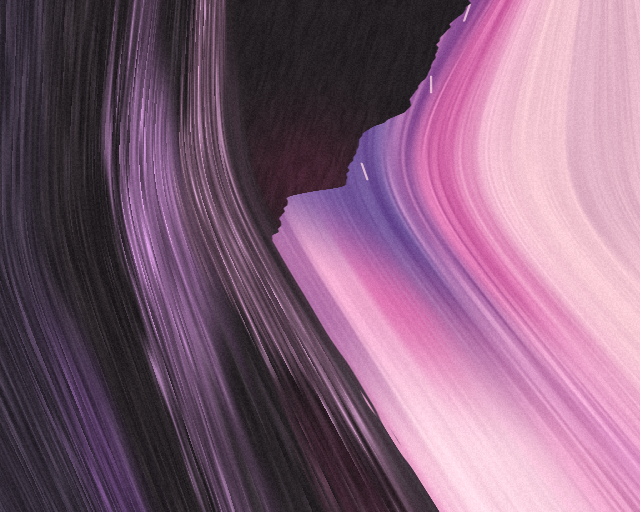
A WebGL 2 fragment shader for this background:

```glsl
#version 300 es
precision highp float;
// Swept violet strands and a dark cliff beside a flowing pink sky.
#define BEND_SOFTNESS 0.065
#define STRAND_DENSITY 42.0
#define STRAND_RAGGED 0.16
#define GRAIN_AMOUNT 0.045
#define INK vec3(0.155, 0.135, 0.15)
#define LILAC vec3(0.54, 0.38, 0.56)
#define INDIGO vec3(0.46, 0.35, 0.62)
#define MAUVE vec3(0.71, 0.45, 0.67)
#define HOT_PINK vec3(0.86, 0.45, 0.69)
#define PINK vec3(0.94, 0.66, 0.81)
#define CREAM vec3(0.96, 0.78, 0.83)
#define BLUSH vec3(0.985, 0.83, 0.89)

uniform vec2 u_resolution;
out vec4 fragColor;

float hash(vec2 p) {
    vec3 q = fract(vec3(p.xyx) * 0.1031);
    q += dot(q, q.yzx + 33.33);
    return fract((q.x + q.y) * q.z);
}

float noise(vec2 p) {
    vec2 i = floor(p), f = fract(p);
    f = f * f * (3.0 - 2.0 * f);
    return mix(mix(hash(i), hash(i + vec2(1, 0)), f.x),
               mix(hash(i + vec2(0, 1)), hash(i + vec2(1, 1)), f.x), f.y);
}

float bump(float x, float lo, float hi, float soft) {
    return smoothstep(lo - soft, lo + soft, x) * (1.0 - smoothstep(hi - soft, hi + soft, x));
}

// A guide line: start x, lean to the left, slope after the bend, bend height.
float guide(vec4 g, float y) {
    return g.x - g.y * y + g.z * BEND_SOFTNESS * log(1.0 + exp((y - g.w) / BEND_SOFTNESS));
}

// Cross-stream coordinate: 0 to 4 over five guides, the land ends at 2.
float flow(vec2 p, float shore) {
    float a = guide(vec4(0.081, 0.05, 0.45, 0.472), p.y);
    float b = guide(vec4(0.301, 0.13, 0.45, 0.358), p.y);
    float d = guide(vec4(0.961, 0.62, 1.45, 0.326), p.y);
    float e = guide(vec4(1.132, 0.15, 1.10, 0.383), p.y);
    if (p.x < b) return (p.x - a) / (b - a);
    if (p.x < shore) return 1.0 + (p.x - b) / (shore - b);
    if (p.x < d) return 2.0 + (p.x - shore) / (d - shore);
    return 3.0 + (p.x - d) / (e - d);
}

// Right edge of the cliff, stepping inward on the way down.
float cliffEdge(float y) {
    float x = 0.915 - 0.065 * smoothstep(0.0, 0.1, y) - 0.041 * smoothstep(0.1, 0.2, y);
    x -= 0.114 * smoothstep(0.2, 0.275, y) + 0.024 * smoothstep(0.275, 0.36, y);
    x -= 0.109 * smoothstep(0.36, 0.388, y) + 0.024 * smoothstep(0.388, 0.47, y);
    return x + 0.014 * (noise(vec2(y * 45.0, 3.0)) - 0.5) + 0.008 * (noise(vec2(y * 150.0, 8.0)) - 0.5);
}

vec3 skyColor(float s, float y) {
    float broad = noise(vec2(s * 16.0, y * 2.0)) - 0.5;
    float fine = noise(vec2(s * 60.0, y * 5.0)) - 0.5;
    float k = s + 0.12 * broad + 0.05 * fine;
    vec3 high = mix(INDIGO, HOT_PINK, smoothstep(2.72, 3.08, k));
    high = mix(high, PINK, smoothstep(3.15, 3.45, k));
    vec3 middle = mix(MAUVE, PINK, smoothstep(2.05, 2.24, k));
    middle = mix(middle, HOT_PINK, smoothstep(2.28, 2.43, k));
    middle = mix(middle, MAUVE, smoothstep(2.45, 2.65, k));
    middle = mix(middle, PINK, smoothstep(2.75, 3.1, k));
    vec3 low = mix(PINK, BLUSH, smoothstep(2.0, 2.15, k));
    low = mix(low, PINK, smoothstep(2.45, 2.75, k));
    low = mix(low, vec3(0.92, 0.63, 0.82), bump(k, 2.85, 3.08, 0.12));
    vec3 col = mix(high, middle, smoothstep(0.36, 0.62, y + 0.25 * (2.5 - s)));
    col = mix(col, low, smoothstep(0.58, 0.9, y));
    col = mix(col, CREAM, smoothstep(3.1, 3.75, k));
    float veil = smoothstep(3.99, 4.02, s) * (1.0 - smoothstep(0.4, 0.62, y));
    col = mix(col, vec3(0.88, 0.69, 0.77), veil * (1.0 - 0.4 * smoothstep(4.0, 5.0, s)));
    float streak = 0.06 + 0.12 * bump(s, 2.7, 3.2, 0.15);
    return col + streak * (broad + fine) * vec3(0.8, 1.0, 0.8);
}

vec3 landColor(vec2 p, float s) {
    float y = p.y;
    float strand = noise(vec2(s * STRAND_DENSITY, y * 9.0 + 3.0 * hash(vec2(floor(s * STRAND_DENSITY), 5.0))));
    float wisp = noise(vec2(s * 18.0, y * 4.0));
    float j = s + STRAND_RAGGED * (strand - 0.5) + 0.2 * (wisp - 0.5);
    // Dim left side and its low violet ribbon.
    vec3 col = mix(INK, vec3(0.205, 0.175, 0.225), 1.0 - smoothstep(-0.1, 0.3, j));
    col = mix(col, vec3(0.35, 0.23, 0.41), 0.8 * bump(j, -0.3, 0.12, 0.2) * smoothstep(0.45, 0.9, y));
    // Main lilac ribbon, brightest at the bend.
    float glow = bump(y, 0.2, 0.68, 0.2);
    float ribbon = bump(j, 0.78, 1.13 + 0.25 * glow, 0.14);
    col = mix(col, LILAC, ribbon * mix(0.5, 0.95, glow));
    // Ashen strands along the shore.
    float inner = 1.5 - 0.2 * bump(y, 0.3, 0.55, 0.1) + 0.27 * smoothstep(0.6, 0.85, y);
    float ash = bump(j, inner, 1.98, 0.1);
    col = mix(col, vec3(0.46, 0.33, 0.42), 0.72 * ash);
    col = mix(col, vec3(0.3, 0.15, 0.22), 0.6 * bump(j, 1.5, 1.72, 0.12) * smoothstep(0.65, 0.9, y));
    col *= mix(0.65, 1.35, strand);
    col += vec3(0.32, 0.25, 0.33) * pow(strand, 5.0) * (0.2 + 0.5 * ribbon + ash);
    // Cliff with a wine-red underside.
    vec2 q = (p - vec2(0.6, 0.35)) / vec2(0.13, 0.12);
    vec3 rock = mix(INK * 0.92, vec3(0.28, 0.14, 0.2), 0.85 * exp(-dot(q, q)));
    rock *= 0.85 + 0.3 * noise(vec2((p.x + 0.3 * y) * 170.0, y * 35.0));
    return mix(col, rock, smoothstep(1.98, 2.12, j) * (1.0 - smoothstep(0.45, 0.58, y)));
}

void main() {
    vec2 p = gl_FragCoord.xy / u_resolution.y;
    p.y = 1.0 - p.y;
    float shore = guide(vec4(0.443, 0.0, 0.62, 0.334), p.y);
    float s = flow(p, shore);
    float fray = 0.025 * (noise(vec2(s * 50.0, p.y * 14.0)) - 0.5) * smoothstep(0.5, 0.9, p.y);
    float edge = max(cliffEdge(p.y), shore + fray);
    vec3 sky = skyColor(s, p.y);
    // Small pale flecks falling along the cliff.
    for (int i = 0; i < 3; i++) {
        float n = float(i);
        vec2 d = p - vec2(0.912 - 0.04 * n - 0.03 * n * n, 0.025 + 0.125 * n + 0.015 * n * n);
        d.x -= (n - 1.0) * 0.35 * d.y;
        d.y -= clamp(d.y, -0.015, 0.015);
        sky = mix(sky, BLUSH, 0.8 * (1.0 - smoothstep(0.001, 0.0035, length(d))));
    }
    vec3 col = mix(landColor(p, s), sky, smoothstep(-0.002, 0.002, p.x - edge));
    col += GRAIN_AMOUNT * (hash(floor(p * 410.0)) - 0.5);
    fragColor = vec4(clamp(col, 0.0, 1.0), 1.0);
}
```
